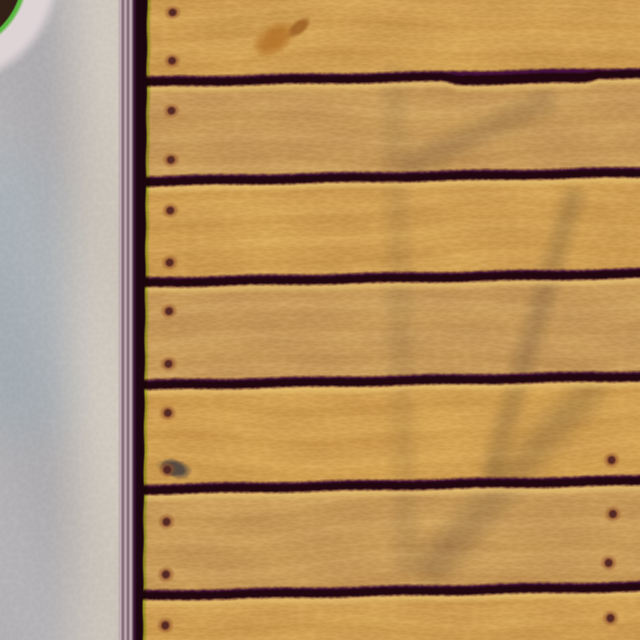
Reproduce this texture procedurally as a WebGL 2 fragment shader.

```glsl
#version 300 es
precision highp float;
// Weathered deck of slightly tilted wooden planks beside a pale metal panel.
// Plank spacing grows gently downwards; grain is layered sines, speckle is
// cellular noise, and nails, tints and gap edges vary with a hash per plank.
uniform vec2 u_resolution;
out vec4 fragColor;

float hash(vec2 p) {
  p = fract(p * vec2(0.1031, 0.1137));
  p += dot(p, p.yx + 33.3);
  return fract((p.x + p.y) * p.x * 17.0);
}

// Distance to the nearest scattered point
float cellular(vec2 p) {
  vec2 cell = floor(p);
  float nearest = 2.0;
  for (int y = -1; y <= 1; y++)
    for (int x = -1; x <= 1; x++) {
      vec2 c = cell + vec2(x, y);
      vec2 point = c + vec2(hash(c + 40.0), hash(c + 91.0));
      nearest = min(nearest, distance(p, point));
    }
  return nearest;
}

// Soft disc, squashed by scale and turned by angle
float blot(vec2 p, vec2 radii, float angle, float soft) {
  float c = cos(angle), s = sin(angle);
  vec2 q = vec2(c * p.x + s * p.y, c * p.y - s * p.x) / radii;
  return 1.0 - smoothstep(1.0 - soft, 1.0 + soft, length(q));
}

// Faint shadow band around the segment a-b
float band(vec2 p, vec2 a, vec2 b, float width) {
  vec2 ab = b - a;
  float t = clamp(dot(p - a, ab) / dot(ab, ab), 0.0, 1.0);
  return 1.0 - smoothstep(0.0, width, distance(p, a + ab * t));
}

// Depth of a gap below the top edge
float gapDepth(float k) { return 0.1276 + 0.154 * k + 0.0013 * k * k; }

vec3 deck(vec2 p, float aa) {
  float depth = 1.0 - p.y + 0.018 * (p.x - 0.228);
  float k = (sqrt(0.0237 + 0.0052 * (depth - 0.1276)) - 0.154) / 0.0026;
  float plank = floor(k), across = fract(k);
  float tone = hash(vec2(plank + 7.0, 3.0));

  // Wood tint and long wavy grain
  float warm = mod(plank, 2.0) * 0.65 + tone * 0.25;
  vec3 wood = mix(vec3(0.78, 0.605, 0.36), vec3(0.83, 0.635, 0.32), warm);
  float wave = across + 0.06 * sin(p.x * 7.0 + plank * 2.3) + 0.025 * sin(p.x * 17.0 + plank);
  float grain = sin(wave * 19.0 + tone * 9.0) + 0.6 * sin(wave * 43.0 + p.x * 4.0)
              + 0.4 * sin(wave * 97.0 - p.x * 6.0 + plank);
  wood += grain * vec3(0.011, 0.013, 0.012);
  wood += (cellular(p * vec2(70.0, 210.0)) - 0.5) * 0.05;
  wood += (cellular(p * vec2(7.0, 22.0) + plank) - 0.5) * vec3(0.05, 0.055, 0.03);

  // Shadows cast across several planks
  float shade = 0.45 * band(p, vec2(0.615, 0.88), vec2(0.635, 0.12), 0.035)
              + 0.9 * band(p, vec2(0.895, 0.69), vec2(0.77, 0.27), 0.032)
              + 0.9 * band(p, vec2(0.92, 0.39), vec2(0.68, 0.12), 0.05)
              + 0.8 * band(p, vec2(0.85, 0.84), vec2(0.65, 0.745), 0.035);
  wood *= 1.0 - shade * vec3(0.15, 0.15, 0.11);

  // Rust stain and a chipped knot
  float rough = 0.5 * cellular(p * 90.0);
  wood = mix(wood, vec3(0.68, 0.42, 0.13), 0.75 * blot(p - vec2(0.428, 0.938), vec2(0.03, 0.018), 0.6, 0.3 + rough));
  wood = mix(wood, vec3(0.60, 0.36, 0.13), 0.8 * blot(p - vec2(0.467, 0.957), vec2(0.018, 0.009), 0.7, 0.4));
  wood = mix(wood, vec3(0.34, 0.29, 0.25), blot(p - vec2(0.273, 0.268), vec2(0.021, 0.012), -0.3, 0.2 + rough));

  // Two nails per plank on the left, and on the right of the lowest planks
  for (int n = 0; n < 4; n++) {
    float row = float(n % 2), right = float(n / 2);
    float jitter = hash(vec2(plank + 20.0, float(n) + 5.0)) - 0.5;
    float x = mix(0.258 + 0.012 * p.y, 0.955 + 0.01 * jitter, right);
    vec2 q = vec2(p.x - x, (across - 0.28 - 0.5 * row - 0.06 * jitter) * 0.16);
    float shown = 1.0 - right * (1.0 - step(3.0 - row * 0.0 + 0.5 * (1.0 - row), k));
    wood = mix(wood, vec3(0.57, 0.32, 0.17), 0.6 * shown * blot(q, vec2(0.011, 0.01), 0.0, 0.4));
    wood = mix(wood, vec3(0.30, 0.13, 0.13), 0.9 * shown * blot(q, vec2(0.006), 0.0, 0.4));
  }

  // Dark gap: lit edge below, purple fringe above, one chipped stretch
  float gap = floor(k + 0.5);
  float s = depth - gapDepth(gap) + 0.0009 * sin(p.x * 31.0 + gap * 4.0)
          + 0.0016 * (cellular(p * 110.0) - 0.5);
  float chip = smoothstep(0.69, 0.72, p.x) * (1.0 - smoothstep(0.91, 0.94, p.x));
  s -= 0.003 * chip * (1.0 - step(0.5, abs(gap)));
  float d = abs(s) - 0.0065 - 0.003 * chip * (1.0 - step(0.5, abs(gap)));
  wood = mix(wood, vec3(0.91, 0.77, 0.45), 0.7 * step(0.0, s) * (1.0 - smoothstep(0.003, 0.016, d)));
  wood = mix(wood, vec3(0.43, 0.25, 0.19), 0.85 * (1.0 - smoothstep(0.0, 0.005, d)));
  vec3 gapColor = mix(vec3(0.13, 0.025, 0.06), vec3(0.27, 0.06, 0.25), smoothstep(0.002, 0.007, -s));
  return mix(wood, gapColor, 1.0 - smoothstep(-aa, aa, d));
}

// Pale panel with a round opening in its top corner
vec3 panel(vec2 p, float aa) {
  vec3 c = mix(vec3(0.70, 0.69, 0.70), vec3(0.81, 0.78, 0.74), smoothstep(0.06, 0.17, p.x));
  c += vec3(-0.04, 0.0, 0.01) * band(p, vec2(0.0, 0.68), vec2(0.02, 0.4), 0.16);
  c += 0.025 * (cellular(p * 120.0) - 0.5) + 0.012 * sin(p.y * 11.0 + p.x * 23.0);
  float r = distance(p, vec2(-0.08, 1.04));
  c = mix(c, vec3(0.87, 0.83, 0.84), 1.0 - smoothstep(0.155, 0.18, r));
  c = mix(c, vec3(0.35, 0.72, 0.25), 1.0 - smoothstep(0.119, 0.126, r));
  return mix(c, vec3(0.20, 0.13, 0.09), 1.0 - smoothstep(0.115 - aa, 0.115 + aa, r));
}

void main() {
  vec2 p = gl_FragCoord.xy / u_resolution;
  float aa = 0.0012 + 0.5 / min(u_resolution.x, u_resolution.y);
  float deckEdge = 0.223 + 0.007 * p.y + 0.0006 * sin(p.y * 90.0);
  vec3 color = panel(p, aa);

  // Ribbed trim, dark slot, then planks with a greenish fringe
  float rib = 0.5 + 0.5 * sin((p.x - 0.186) * 780.0);
  vec3 trim = mix(vec3(0.50, 0.41, 0.45), vec3(0.76, 0.68, 0.71), rib);
  color = mix(color, trim, smoothstep(0.184, 0.189, p.x));
  vec3 slot = mix(vec3(0.25, 0.09, 0.23), vec3(0.11, 0.02, 0.06), smoothstep(0.208, 0.215, p.x));
  color = mix(color, slot, smoothstep(0.208 - aa, 0.208 + aa, p.x));
  vec3 planks = deck(p, aa);
  float fringe = 1.0 - smoothstep(0.001, 0.008, p.x - deckEdge);
  planks *= mix(vec3(1.0), vec3(0.72, 0.90, 0.35), fringe);
  color = mix(color, planks, smoothstep(-aa, aa, p.x - deckEdge));
  fragColor = vec4(clamp(color, 0.0, 1.0), 1.0);
}
```
